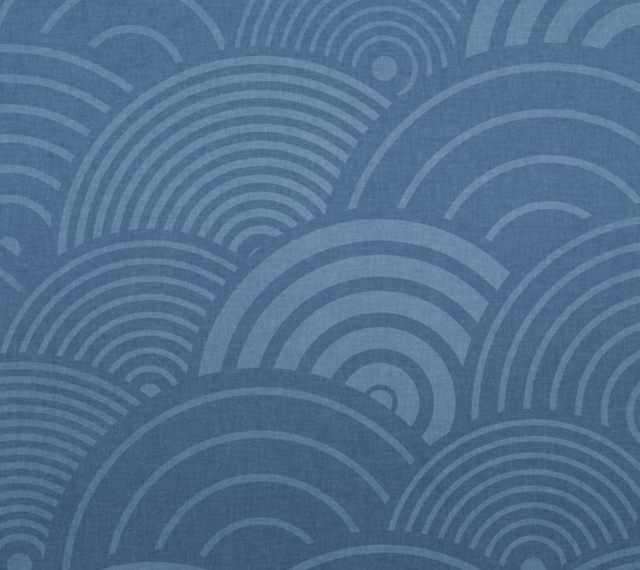
A Shadertoy shader for this pattern:

```glsl
// Overlapping fans of concentric rings, like stylised waves, printed on blue cloth.
// Discs on a staggered, jittered grid are painted from the top row down, each
// hiding those behind it; a woven grain and a soft gradient finish the fabric.

const vec2  GRID_STEP   = vec2(0.47, 0.29);  // column and row distance
const vec2  JITTER      = vec2(0.10, 0.06);
const float MEAN_RADIUS = 0.33;
const float DOT_RADIUS  = 0.022;
const float GRAIN       = 0.085;             // strength of the weave
const float THREADS     = 300.0;             // threads per canvas height

const vec3 CLOTH_LOW  = vec3(0.250, 0.355, 0.475);
const vec3 CLOTH_HIGH = vec3(0.300, 0.435, 0.565);
const vec3 INK_LOW    = vec3(0.325, 0.445, 0.570);
const vec3 INK_HIGH   = vec3(0.375, 0.520, 0.630);
const vec3 INK_GLOW   = vec3(0.425, 0.555, 0.665);

// Ring spacing, share of the spacing that is inked, disc radius
const vec3 STYLES[5] = vec3[5](
    vec3(0.027, 0.48, 0.38),   // dense
    vec3(0.082, 0.17, 0.39),   // sparse and thin
    vec3(0.029, 0.34, 0.28),   // small and fine
    vec3(0.062, 0.60, 0.33),   // bold bands
    vec3(0.049, 0.27, 0.37));  // open

float hash(vec2 p) {
    vec3 q = fract(p.xyx * 0.1031);
    q += dot(q, q.yzx + 33.33);
    return fract((q.x + q.y) * q.z);
}

float noise(vec2 p) {
    vec2 cell = floor(p), f = fract(p);
    f = f * f * (3.0 - 2.0 * f);
    return mix(mix(hash(cell), hash(cell + vec2(1, 0)), f.x),
               mix(hash(cell + vec2(0, 1)), hash(cell + vec2(1, 1)), f.x), f.y);
}

float coverage(float dist, float pixel) {
    return clamp(0.5 - dist / pixel, 0.0, 1.0);
}

// Signed distance to the rings and the central dot of one disc
float ringDistance(float r, float radius, float spacing, float share) {
    float width = spacing * share, gap = spacing - width;
    float outer = radius - 0.012 - 0.35 * gap - 0.5 * width;
    float last = floor((outer - 0.5 * width - DOT_RADIUS - 0.3 * gap) / spacing);
    float ring = clamp(round((outer - r) / spacing), 0.0, last);
    float band = abs(r - outer + ring * spacing) - 0.5 * width;
    return min(band, r - DOT_RADIUS);
}

// Ink amount (x) and its strength (y) after painting all discs back to front
vec2 paintFans(vec2 p, float pixel) {
    vec2 ink = vec2(0.0, 1.0);
    for (int row = 5; row >= -1; row--) {
        for (int col = -1; col <= 3; col++) {
            vec2 id = vec2(col, row);
            vec3 style = STYLES[(col + 2 * row + 10) % 5];
            float vary = hash(id + 17.0);
            float spacing = style.x * mix(0.88, 1.12, vary);
            float radius = style.z * mix(0.96, 1.05, hash(id + 41.0));

            // Odd rows shift by half a column; large discs sit lower
            vec2 center = (id + vec2(0.5 * float(row & 1), 0.0)) * GRID_STEP;
            center += JITTER * (vec2(hash(id + 5.0), hash(id + 71.0)) - 0.5);
            center.y -= 0.5 * (radius - MEAN_RADIUS);

            float r = length(p - center);
            float rings = coverage(ringDistance(r, radius, spacing, style.y), pixel);
            vec2 fan = vec2(rings, mix(0.82, 1.08, vary));
            ink = mix(ink, fan, coverage(r - radius, pixel));
        }
    }
    return ink;
}

// Crossed threads with pale flecks, centred near zero
float weave(vec2 p) {
    vec2 t = p * THREADS;
    float weft = noise(t * vec2(0.16, 1.0)) - 0.5;
    float warp = noise(t * vec2(1.0, 0.16) + 91.0) - 0.5;
    float fine = noise(t * 1.1 + 37.0) - 0.5;
    float fleck = smoothstep(0.72, 0.95, noise(t * vec2(0.8, 1.0) + 211.0));
    return 0.35 * (weft + warp) + 0.45 * fine + 0.28 * fleck - 0.03;
}

void mainImage(out vec4 fragColor, in vec2 fragCoord) {
    float pixel = 1.0 / iResolution.y;
    vec2 p = fragCoord * pixel;

    // Cloth and ink lighten upwards, ink most of all right of the centre
    float height = smoothstep(-0.05, 0.75, p.y);
    float glow = exp(-6.0 * dot(p - vec2(0.78, 0.66), p - vec2(0.78, 0.66)));
    vec3 cloth = mix(CLOTH_LOW, CLOTH_HIGH, height) + 0.012 * glow;
    vec3 inkColor = mix(mix(INK_LOW, INK_HIGH, height), INK_GLOW, 0.85 * glow);

    vec2 ink = paintFans(p, 1.3 * pixel);
    vec3 color = mix(cloth, inkColor, ink.x * ink.y);

    color += GRAIN * weave(p) * vec3(1.0, 0.97, 0.9);
    color += 0.012 * (noise(p * 9.0) - 0.5);
    fragColor = vec4(clamp(color, 0.0, 1.0), 1.0);
}
```
